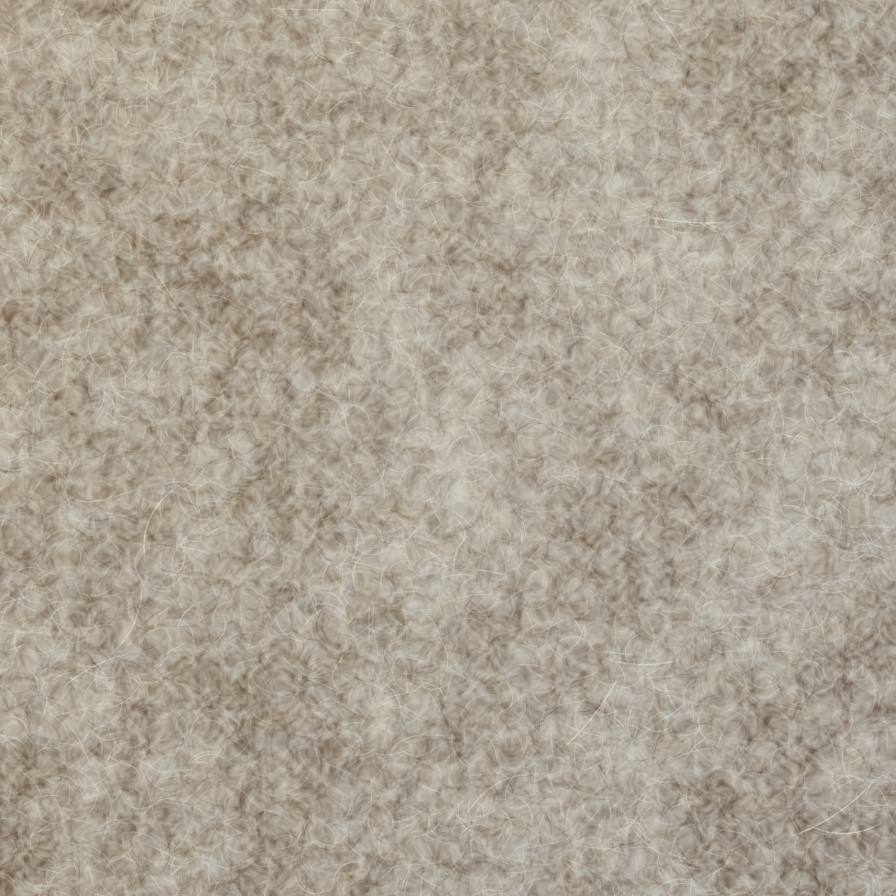
This texture is drawn by a WebGL 2 fragment shader. Its source:

```glsl
#version 300 es
precision highp float;

uniform vec2 u_resolution;
out vec4 fragColor;

const vec3 SHADE_COLOR = vec3(0.53, 0.47, 0.40);
const vec3 LIGHT_COLOR = vec3(0.75, 0.73, 0.68);
const vec3 WARM_TINT = vec3(0.014, 0.002, -0.022);
const float MEAN_TONE = 0.68;
const float CLOUD_GAIN = 0.34;
const float CLUMP_GAIN = 0.52;
const float CURL_GAIN = 0.42;
const float GRAIN_GAIN = 0.36;
const float WEAVE_GAIN = 0.13;
const float WEAVE_COUNT = 58.0;
const float SKEW = 0.38;
const int FUZZ_LAYERS = 7;
const float FUZZ_CELL = 0.030;
const float FUZZ_WIDTH = 0.0007;
const int HAIR_LAYERS = 2;
const float HAIR_CELL = 0.13;
const float HAIR_WIDTH = 0.0008;
const float HAIR_SHARE = 0.22;
const float TAU = 6.2831853;

vec4 hash4(vec2 p) {
    vec4 q = fract(p.xyxy * vec4(0.1031, 0.1030, 0.0973, 0.1099));
    q += dot(q, q.wzxy + 33.33);
    return fract((q.xxyz + q.yzzw) * q.zywx);
}

mat2 rotation(float a) {
    float c = cos(a), s = sin(a);
    return mat2(c, s, -s, c);
}

float cornerSlope(vec2 cell, vec2 offset, vec2 f) {
    float a = TAU * hash4(cell + offset).x;
    return dot(vec2(cos(a), sin(a)), f - offset);
}

float gradientNoise(vec2 p) {
    vec2 cell = floor(p), f = p - cell;
    vec2 u = f * f * f * (f * (f * 6.0 - 15.0) + 10.0);
    float low = mix(cornerSlope(cell, vec2(0, 0), f), cornerSlope(cell, vec2(1, 0), f), u.x);
    float high = mix(cornerSlope(cell, vec2(0, 1), f), cornerSlope(cell, vec2(1, 1), f), u.x);
    return mix(low, high, u.y);
}

// Coverage of one bent, tapering strand; lengths are in cell units
float strand(vec2 q, float halfLength, float bend, float width, float pixel) {
    float along = q.x / halfLength;
    float slope = 2.0 * bend * q.x;
    float across = abs(q.y - bend * (q.x * q.x - 0.3 * halfLength * halfLength));
    across /= sqrt(1.0 + slope * slope);
    float taper = 1.0 - smoothstep(0.55, 1.0, abs(along));
    return taper * clamp((width - across) / pixel + 0.5, 0.0, 1.0);
}

// Signed tone of strands scattered one per cell
float strandLayer(vec2 p, float cellSize, float width, float share,
                  vec2 lengths, vec2 tones, float seed, float pixel) {
    vec2 g = rotation(seed * 1.7) * p / cellSize + seed * 37.3;
    vec2 home = floor(g);
    float tone = 0.0;
    for (int y = -1; y <= 1; y++) {
        for (int x = -1; x <= 1; x++) {
            vec2 cell = home + vec2(x, y);
            vec4 place = hash4(cell + 11.7);
            vec4 form = hash4(cell + 83.1);
            vec2 q = rotation(TAU * place.z) * (g - cell - place.xy);
            float cover = strand(q, mix(lengths.x, lengths.y, form.x),
                                 (form.y - 0.5) * 1.8, width / cellSize, pixel / cellSize);
            tone += step(place.w, share) * cover * mix(tones.x, tones.y, form.z);
        }
    }
    return tone;
}

void main() {
    float side = min(u_resolution.x, u_resolution.y);
    vec2 p = gl_FragCoord.xy / side;
    float pixel = 1.0 / side;

    // Broad fluffy patches
    float patches = gradientNoise(p * 5.0 + 3.1);
    float clouds = patches + gradientNoise(p * 14.0 + 17.4);
    float tone = CLOUD_GAIN * clouds;

    // Clumps and curled wool, bent by a shared warp
    vec2 warp = vec2(gradientNoise(p * 38.0 + 5.2), gradientNoise(p * 38.0 + 61.8));
    vec2 w = p + warp * 0.012;
    tone += CLUMP_GAIN * gradientNoise(w * 46.0 + 29.0);
    tone += CURL_GAIN * gradientNoise(w * 92.0 + 47.0);
    tone += GRAIN_GAIN * gradientNoise(w * 205.0 + 71.0);

    // Knit showing through where the fluff is thin
    vec2 knit = sin((p + warp * 0.006) * WEAVE_COUNT * TAU);
    float bare = smoothstep(0.35, -0.35, clouds);
    tone += WEAVE_GAIN * bare * (knit.x * knit.y + 0.4 * knit.x);

    // Fine fuzz
    float fluff = mix(1.2, 0.75, bare);
    for (int i = 0; i < FUZZ_LAYERS; i++) {
        tone += fluff * strandLayer(p, FUZZ_CELL, FUZZ_WIDTH, 1.0, vec2(0.45, 0.9),
                                    vec2(-0.22, 0.36), float(i) + 1.0, pixel);
    }
    tone -= 0.04;

    // Stray long hairs
    float hairs = 0.0;
    for (int i = 0; i < HAIR_LAYERS; i++) {
        hairs += strandLayer(p, HAIR_CELL, HAIR_WIDTH, HAIR_SHARE, vec2(0.2, 0.5),
                             vec2(-0.25, 0.65), float(i) + 20.0, pixel);
    }

    // Uneven light, with deeper shadows than highlights
    vec2 centered = gl_FragCoord.xy / u_resolution - 0.5;
    tone += 0.12 * centered.y + 0.05 * centered.x - 0.22 * dot(centered, centered) + 0.04;
    tone = MEAN_TONE + tone - SKEW * tone * tone + hairs;

    vec3 color = mix(SHADE_COLOR, LIGHT_COLOR, clamp(tone, -0.35, 1.3));
    float warmth = 0.7 * (centered.y - centered.x) + gradientNoise(w * 32.0 + 90.0);
    fragColor = vec4(color + WARM_TINT * warmth, 1.0);
}
```
